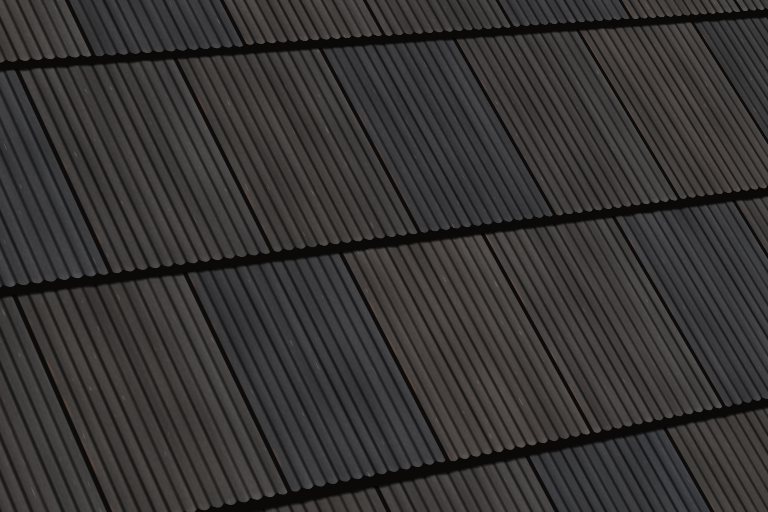
A WebGL 1 fragment shader for this texture:

```glsl
precision highp float;
// Dark ribbed roof tiles in staggered courses, seen at an angle.
// A projective map turns the canvas into tile units; grooves, joints and
// scalloped lips are formulas there, tinted per tile and worn by noise.
uniform vec2 u_resolution;

float hash(vec2 p) {
  return fract(sin(dot(p, vec2(127.1, 311.7))) * 4375.85);
}

vec2 gradient(vec2 cell) {
  float angle = 6.2832 * hash(cell);
  return vec2(cos(angle), sin(angle));
}

// Gradient noise, roughly -0.7 to 0.7
float noise(vec2 p) {
  vec2 i = floor(p), f = fract(p);
  vec2 w = f * f * f * (f * (f * 6.0 - 15.0) + 10.0);
  vec2 e = vec2(1.0, 0.0);
  float low = mix(dot(gradient(i), f), dot(gradient(i + e), f - e), w.x);
  float high = mix(dot(gradient(i + e.yx), f - e.yx), dot(gradient(i + 1.0), f - 1.0), w.x);
  return mix(low, high, w.y);
}

// Canvas to roof plane: x counts tiles along a course, y counts courses downward
vec2 roofPlane(vec2 p) {
  float depth = 1.0 - 0.129 * p.x + 0.184 * p.y;
  return vec2(3.06 * (p.x - 0.463 * p.y + 0.030),
              0.173 * p.x + 2.504 * p.y - 0.323) / depth;
}

void main() {
  vec2 p = gl_FragCoord.xy / u_resolution.y;
  p.y = 1.0 - p.y;
  vec2 roof = roofPlane(p);
  float pixel = 1.0 / u_resolution.y;

  // Course, tile and position inside the tile
  float course = floor(roof.y - 0.02);
  float down = fract(roof.y - 0.02);
  float along = roof.x - 0.46 * course + 0.04 * mod(course, 2.0);
  float tile = floor(along);
  float across = fract(along);
  vec2 id = vec2(tile, course);
  float tone = hash(id + 3.7);

  // Tile tint: mostly warm grey, every third one slate blue
  float slate = step(1.5, mod(tile + 2.0 * course, 3.0));
  float blueness = mix(0.35 * tone, 0.7 + 0.3 * tone, slate);
  vec3 color = mix(vec3(0.266, 0.248, 0.236), vec3(0.220, 0.222, 0.234), blueness);
  color *= 0.96 + 0.10 * hash(id + 9.1);

  // Ribs: rounded tops between thin dark grooves of uneven depth
  float rib = across * 13.0;
  float ribPos = fract(rib);
  float grooveDist = min(ribPos, 1.0 - ribPos);
  float grooveId = floor(rib + 0.5) + 17.0 * tile;
  float soft = 13.0 * 3.4 * pixel;
  float groove = 1.0 - smoothstep(0.07 - 0.5 * soft, 0.13 + soft, grooveDist);
  color *= 0.95 + 0.12 * smoothstep(0.1, 0.8, ribPos);
  color *= 1.0 - groove * (0.42 + 0.22 * hash(vec2(grooveId, course)));

  // Lengthwise gloss, broad staining and fine grain
  vec2 surface = vec2(along, roof.y) + 7.0 * id;
  float gloss = noise(surface * vec2(17.0, 1.3));
  color *= 1.0 + 0.20 * gloss + 0.12 * noise(surface * vec2(3.0, 4.0));
  color *= 1.0 + 0.09 * noise(surface * vec2(75.0, 60.0));
  color += vec3(0.012, 0.015, 0.018) * smoothstep(0.65, 0.9, across);

  // Sparse pale scuffs, stretched along the ribs
  float scuff = smoothstep(0.43, 0.60, noise(surface * vec2(58.0, 17.0) + 31.0));
  color += 0.09 * scuff * (1.0 - groove);

  // Joints between tiles, with rusty right-hand rims
  float joint = min(across, 1.0 - across);
  float rust = smoothstep(0.05, 0.35, noise(vec2(tile * 5.3, roof.y * 9.0)));
  float rim = smoothstep(0.010, 0.018, across) * (1.0 - smoothstep(0.020, 0.036, across));
  color += vec3(0.085, 0.035, 0.015) * rim * rust;
  float jointSoft = 3.4 * pixel;
  float gap = 1.0 - smoothstep(0.012 - 0.5 * jointSoft, 0.012 + jointSoft, joint);
  color = mix(color, vec3(0.045, 0.038, 0.034), 0.94 * gap);

  // Scalloped lower lip with a worn highlight
  float scallop = abs(sin(3.14159 * rib));
  float lip = 0.950 + 0.013 * scallop + 0.008 * (hash(id + 5.3) - 0.5);
  float lipGlow = smoothstep(lip - 0.030, lip - 0.008, down);
  color *= 1.0 + 0.17 * lipGlow * scallop * (0.7 + gloss);

  // Shadow under the lip, spilling unevenly onto the course below
  float spill = 0.010 + 0.008 * noise(vec2(roof.x * 12.0, course));
  float courseSoft = 2.6 * pixel;
  color *= mix(0.22, 1.0, smoothstep(spill - 0.010, spill + courseSoft, down));
  float shadow = smoothstep(lip - 0.5 * courseSoft, lip + 0.5 * courseSoft, down);
  color = mix(color, vec3(0.038, 0.036, 0.033), shadow);

  gl_FragColor = vec4(color, 1.0);
}
```
